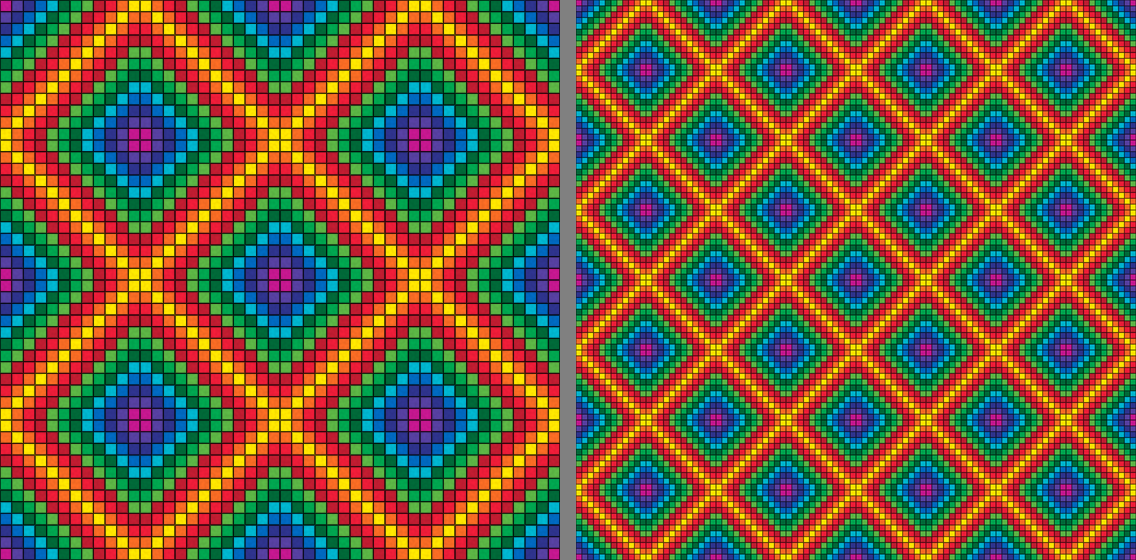
Left, the tile; right, the same tile 2 across and 2 down.
This pattern is drawn by a Shadertoy shader. Its source:

```glsl
// Rainbow diamonds stepped out of small square tiles with thin dark joints.
#define REPEATS 2.0        // diamond periods across and down
#define CELLS 24.0         // tiles per period
#define JOINT_HALF 0.062   // half width of a joint, in tiles
#define JOINT_SOFT 0.05    // softness of the joint edge, in tiles
#define JOINT_LIGHT 0.17   // brightness left inside a joint
#define JOINT_VARY 0.10    // brightness change from joint to joint
#define GRAIN_SCALE 4.0    // grain lattice steps per tile
#define GRAIN_AMOUNT 0.07  // strength of the surface grain

// Bands from the diamond centre out to the lattice line
const vec3 BANDS[12] = vec3[12](
    vec3(0.77, 0.09, 0.56), vec3(0.34, 0.25, 0.63),
    vec3(0.18, 0.20, 0.55), vec3(0.00, 0.41, 0.75),
    vec3(0.00, 0.71, 0.81), vec3(0.00, 0.41, 0.22),
    vec3(0.00, 0.65, 0.31), vec3(0.36, 0.71, 0.27),
    vec3(0.75, 0.11, 0.19), vec3(0.93, 0.11, 0.22),
    vec3(0.97, 0.42, 0.14), vec3(1.00, 0.90, 0.00));

float hash(vec2 p) {
    vec3 q = fract(vec3(p.xyx) * 0.1031);
    q += dot(q, q.yzx + 33.33);
    return fract((q.x + q.y) * q.z);
}

// Dot of a random lattice gradient, wrapped at the period
float latticeSlope(vec2 corner, vec2 offset, float period) {
    float angle = 6.28319 * hash(mod(corner, period));
    return dot(vec2(cos(angle), sin(angle)), offset);
}

float gradientNoise(vec2 p, float period) {
    vec2 i = floor(p), f = fract(p);
    vec2 u = f * f * f * (f * (f * 6.0 - 15.0) + 10.0);
    vec2 e = vec2(0.0, 1.0);
    float low = mix(latticeSlope(i, f, period),
                    latticeSlope(i + e.yx, f - e.yx, period), u.x);
    float high = mix(latticeSlope(i + e.xy, f - e.xy, period),
                     latticeSlope(i + e.yy, f - e.yy, period), u.x);
    return mix(low, high, u.y);
}

// Stepped diamond distance, mirrored at the lattice line
vec3 tileColor(vec2 tile) {
    vec2 fromCentre = abs(mod(tile + 0.5 + 0.5 * CELLS, CELLS) - 0.5 * CELLS) - 0.5;
    float steps = fromCentre.x + fromCentre.y;
    float band = min(steps, CELLS - 2.0 - steps);
    return BANDS[clamp(int(band + 0.5), 0, 11)];
}

void mainImage(out vec4 fragColor, in vec2 fragCoord) {
    float tiles = REPEATS * CELLS;
    vec2 p = fragCoord / iResolution.xy * tiles;
    vec2 pixel = tiles / iResolution.xy;

    vec3 color = tileColor(floor(p));

    // Fine grain on the tile faces
    float grain = gradientNoise(p * GRAIN_SCALE, tiles * GRAIN_SCALE);
    color *= 1.0 + GRAIN_AMOUNT * grain;

    // Dark joints, each line slightly different
    vec2 edge = 0.5 - abs(fract(p) - 0.5);
    vec2 soft = max(vec2(JOINT_SOFT), 0.5 * pixel);
    vec2 joint = 1.0 - smoothstep(JOINT_HALF - soft, JOINT_HALF + soft, edge);
    vec2 line = mod(floor(p + 0.5), tiles);
    vec2 light = JOINT_LIGHT + JOINT_VARY * vec2(hash(vec2(line.x, 7.0)), hash(vec2(3.0, line.y)));
    vec2 shade = mix(vec2(1.0), light, joint);
    color *= min(shade.x, shade.y);

    fragColor = vec4(clamp(color, 0.0, 1.0), 1.0);
}
```
